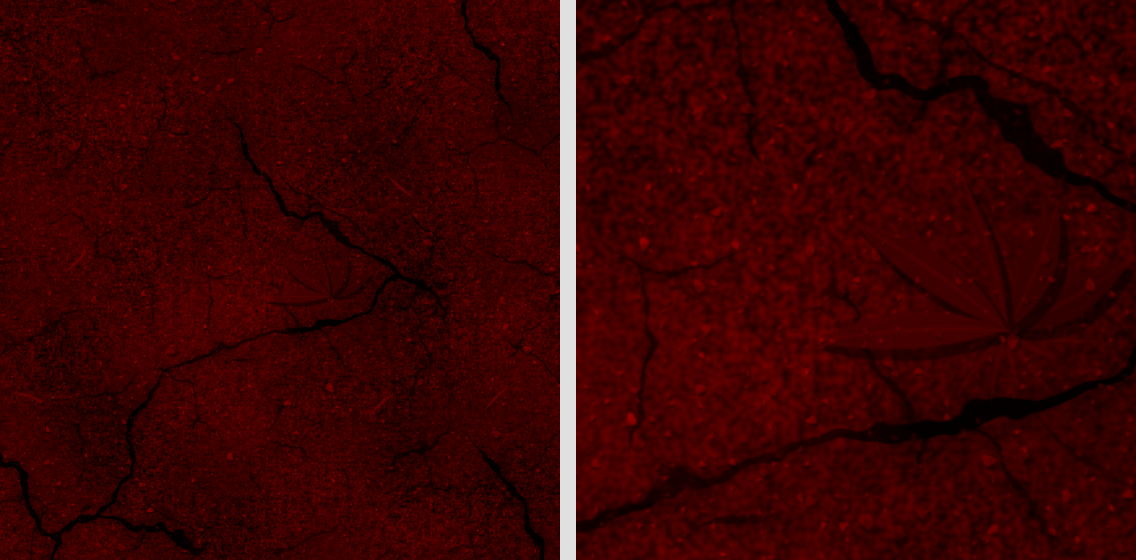
Left: the whole. Right: its middle third, enlarged.
This texture is drawn by a WebGL 2 fragment shader. Its source:

```glsl
#version 300 es
precision highp float;
// Dry, cracked dark red soil with grit, pebbles, straw and a small seedling.

uniform vec2 u_resolution;
out vec4 fragColor;

const float TAU = 6.2831853;
const float FEATHER = 0.0013;

vec2 hash2(vec2 p) {
  vec3 q = fract(p.xyx * vec3(0.1031, 0.1030, 0.0973));
  q += dot(q, q.yzx + 33.33);
  return fract((q.xx + q.yz) * q.zy);
}

vec2 rotate(vec2 p, float angle) {
  float c = cos(angle), s = sin(angle);
  return vec2(c * p.x + s * p.y, c * p.y - s * p.x);
}

float cornerSlope(vec2 cell, vec2 offset) {
  float angle = TAU * hash2(cell).x;
  return dot(vec2(cos(angle), sin(angle)), offset);
}

float gradientNoise(vec2 p) {
  vec2 i = floor(p), f = p - i, e = vec2(1.0, 0.0);
  vec2 u = f * f * f * (f * (f * 6.0 - 15.0) + 10.0);
  float low = mix(cornerSlope(i, f), cornerSlope(i + e.xy, f - e.xy), u.x);
  float high = mix(cornerSlope(i + e.yx, f - e.yx), cornerSlope(i + e.xx, f - e.xx), u.x);
  return mix(low, high, u.y);
}

float fbm(vec2 p, int octaves) {
  float sum = 0.0, amplitude = 0.5;
  for (int i = 0; i < octaves; i++) {
    sum += amplitude * gradientNoise(p);
    p = rotate(p, 0.6) * 2.03 + 17.0;
    amplitude *= 0.5;
  }
  return sum;
}

// Distance to the nearest border between Voronoi cells
float borderDistance(vec2 p) {
  vec2 base = floor(p), f = p - base, nearest = vec2(0.0);
  float best = 9.0, border = 9.0;
  for (int k = 0; k < 9; k++) {
    vec2 cell = vec2(k % 3 - 1, k / 3 - 1);
    vec2 r = cell + hash2(base + cell) - f;
    if (dot(r, r) < best) { best = dot(r, r); nearest = r; }
  }
  for (int k = 0; k < 25; k++) {
    vec2 cell = vec2(k % 5 - 2, k / 5 - 2);
    vec2 r = cell + hash2(base + cell) - f, gap = r - nearest;
    if (dot(gap, gap) > 1e-5) border = min(border, dot(0.5 * (r + nearest), normalize(gap)));
  }
  return border;
}

// Broken crack network: x = dark core, y = soft shade beside it
vec2 cracks(vec2 p, float scale, float width, float seed) {
  vec2 warp = vec2(fbm(p * scale * 2.0 + seed, 5), fbm(p * scale * 2.0 + seed + 31.0, 5));
  float d = borderDistance((p + 0.32 * warp / scale) * scale + seed) / scale;
  float open = smoothstep(-0.12, 0.16, gradientNoise(p * scale * 1.1 + seed + 5.0));
  float w = width * open * (0.6 + 1.4 * abs(gradientNoise(p * scale * 4.0 + seed)));
  float core = 1.0 - smoothstep(w - FEATHER, w + FEATHER, d);
  return vec2(core, exp(-d / (width * 2.0))) * open;
}

// Scattered stones: x = added light, y = cast shade
vec2 pebbles(vec2 p, float scale, float density, float radius) {
  vec2 base = floor(p * scale), result = vec2(0.0);
  float aa = FEATHER * scale;
  for (int k = 0; k < 9; k++) {
    vec2 cell = base + vec2(k % 3 - 1, k / 3 - 1);
    vec2 place = hash2(cell + scale), kind = hash2(cell + scale + 57.0);
    if (kind.x > density) continue;
    vec2 offset = p * scale - cell - 0.15 - 0.7 * place;
    vec2 q = rotate(offset, TAU * kind.y) * vec2(0.85, 1.2);
    float r = radius * mix(0.4, 1.0, kind.y);
    float wobble = 1.0 + 0.12 * sin(3.0 * atan(q.y, q.x) + TAU * place.x);
    float cover = 1.0 - smoothstep(-aa, aa, length(q) * wobble - r);
    float lit = 1.0 + 0.3 * dot(offset, vec2(-0.5, 0.8)) / r;
    float shade = 1.0 - smoothstep(r * 0.7, r * 1.6, length(offset + vec2(-0.25, 0.4) * r));
    result.x = max(result.x, cover * lit * mix(0.2, 1.0, place.y * place.y));
    result.y = max(result.y, shade * (1.0 - cover));
  }
  return result;
}

// Pointed blade that starts at the origin
float blade(vec2 p, float angle, float len, float width) {
  vec2 q = rotate(p, angle);
  float t = q.x / len;
  float bend = 0.12 * len * t * t;
  return 1.0 - smoothstep(-FEATHER, FEATHER, abs(q.y - bend) - width * 4.0 * t * (1.0 - t));
}

float straw(vec2 p, float scale) {
  vec2 cell = floor(p * scale), place = hash2(cell + 91.0), kind = hash2(cell + 13.0);
  vec2 q = (fract(p * scale) - 0.4 - 0.2 * place) / scale;
  return step(kind.x, 0.16) * blade(q, TAU * kind.y, 0.3 / scale, 0.0026);
}

float seedling(vec2 p, float tone) {
  for (int i = 0; i < 9; i++) {
    float k = float(i), len = 0.028 + 0.03 * hash2(vec2(k, 4.0)).x;
    tone = mix(tone, 0.31, 0.6 * blade(p, 3.1 + 0.42 * k, len, 0.0016));
  }
  for (int i = 0; i < 5; i++) {
    float k = float(i), angle = 0.4 + 0.67 * k;
    float len = 0.075 + 0.05 * hash2(vec2(k, 8.0)).x;
    float width = i == 2 ? 0.004 : 0.011;
    tone *= 1.0 - 0.45 * blade(p + vec2(-0.004, 0.005), angle, len, width * 1.2);
    tone = mix(tone, 0.2 + 0.02 * k, 0.85 * blade(p, angle, len, width));
    tone += 0.05 * blade(p, angle, len, 0.0012);
  }
  return tone;
}

void main() {
  vec2 p = gl_FragCoord.xy / min(u_resolution.x, u_resolution.y);

  // Broad stains and fine grit
  float tone = 0.226 + 0.2 * fbm(p * 3.5 + 3.0, 5);
  float grit = 0.15 * gradientNoise(p * 215.0) + 0.11 * gradientNoise(p * 97.0 + 9.0)
             + 0.07 * gradientNoise(p * 43.0 + 21.0);
  tone += grit * (1.0 + 0.9 * gradientNoise(p * 6.0 + 40.0));

  // Wide cracks, then faint small ones
  vec2 wide = cracks(p, 2.3, 0.0062, 11.0), fine = cracks(p, 8.0, 0.0022, 47.0);
  tone *= (1.0 - 0.35 * wide.y) * (1.0 - 0.2 * fine.y);
  tone *= (1.0 - 0.88 * wide.x) * (1.0 - 0.45 * fine.x);

  tone = seedling(p - vec2(0.59, 0.47), tone);

  // Stones from large and rare to small and common
  for (int i = 0; i < 4; i++) {
    float k = float(i);
    vec2 stone = pebbles(p, 9.0 * pow(2.3, k), 0.14 + 0.09 * k, 0.11 + 0.035 * k);
    tone = tone * (1.0 - 0.3 * stone.y) + 0.23 * stone.x;
  }
  tone = mix(tone, 0.42, 0.75 * straw(p, 5.0));

  fragColor = vec4(clamp(tone, 0.01, 0.65), 0.0, 0.0, 1.0);
}
```
